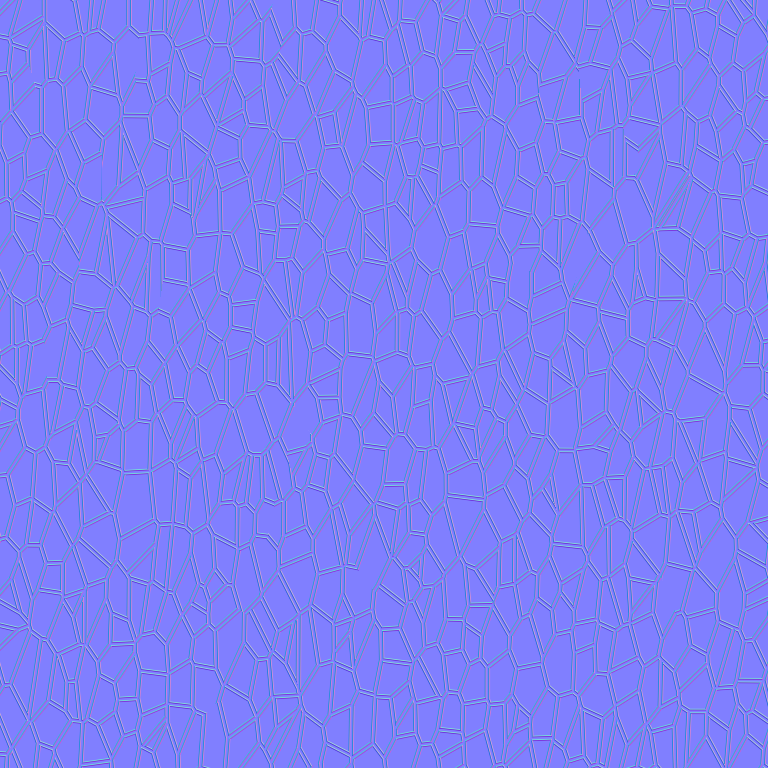
This texture map is drawn by a three.js fragment shader. Its source:

```glsl
// Normal map of tall, irregular cracked cells, each outlined by a fine raised line.

varying vec2 vUv;

const vec2 CELLS = vec2(36.0, 19.0);   // cells across and up
const float LEAN = 0.06;               // sideways shear of the cells
const float JITTER = 1.4;              // irregularity of the cell sites
const float INNER_OFFSET = 0.0019;     // slope facing the crack centre
const float OUTER_OFFSET = 0.0029;     // opposite slope, facing the cell
const float LINE_WIDTH = 0.00045;
const float LINE_SLOPE = 1.8;
const float CLOSED_CRACKS = 0.006;     // share of borders left without a groove
const vec3 FLAT_COLOR = vec3(0.502, 0.497, 1.0);
const vec3 SLOPE_TINT = vec3(-0.2, 0.2, 0.0);
const int FILTER_STEPS = 8;            // profile samples across one pixel

vec2 hash2(vec2 p) {
  vec2 q = vec2(dot(p, vec2(127.1, 311.7)), dot(p, vec2(269.5, 183.3)));
  return fract(sin(q) * 43758.545);
}

vec2 cellSite(vec2 id) {
  return id + 0.5 + JITTER * (hash2(id) - 0.5);
}

// Gradient of a cell-space linear function, expressed on the canvas.
vec2 canvasGradient(vec2 g) {
  vec2 s = g * CELLS;
  return vec2(s.x, s.y - LEAN * s.x);
}

// Returns the direction across the nearest border (xy) and its distance (z).
vec3 nearestBorder(vec2 uv) {
  vec2 p = vec2(uv.x - LEAN * uv.y, uv.y) * CELLS;
  vec2 base = floor(p);
  vec2 homeId = base;
  vec2 home = vec2(0.0);
  float best = 100.0;

  // Closest site
  for (int j = -2; j <= 2; j++) {
    for (int i = -2; i <= 2; i++) {
      vec2 id = base + vec2(float(i), float(j));
      vec2 r = cellSite(id) - p;
      float d = dot(r, r);
      if (d < best) {
        best = d;
        home = r;
        homeId = id;
      }
    }
  }

  // Closest bisector, measured in canvas units
  vec3 border = vec3(0.0, 1.0, 1.0);
  for (int j = -3; j <= 3; j++) {
    for (int i = -3; i <= 3; i++) {
      if (i == 0 && j == 0) continue;
      vec2 id = homeId + vec2(float(i), float(j));
      vec2 r = cellSite(id) - p;
      vec2 across = r - home;
      vec2 g = canvasGradient(across);
      float len = max(length(g), 0.0001);
      float d = dot(0.5 * (home + r), across) / len;
      bool closed = hash2(homeId + id + 71.3).x < CLOSED_CRACKS;
      if (d < border.z && !closed) border = vec3(g / len, d);
    }
  }
  return border;
}

float bump(float d, float center) {
  float t = (d - center) / LINE_WIDTH;
  return exp(-t * t);
}

// Slope across a border; odd, so it continues on the far side.
float lineSlope(float d) {
  float a = abs(d);
  return sign(d) * LINE_SLOPE * (bump(a, INNER_OFFSET) - bump(a, OUTER_OFFSET));
}

// Width of one pixel in canvas units
float pixelSize() {
#if __VERSION__ >= 300
  return max(fwidth(vUv.x), fwidth(vUv.y));
#else
  return 0.00195;
#endif
}

void main() {
  float footprint = pixelSize();
  vec3 border = nearestBorder(vUv);

  // Average the normal over the pixel to keep the thin lines smooth
  vec3 normal = vec3(0.0);
  for (int k = 0; k < FILTER_STEPS; k++) {
    float t = (float(k) + 0.5) / float(FILTER_STEPS) - 0.5;
    float slope = lineSlope(border.z + t * footprint);
    normal += normalize(vec3(border.xy * slope, 1.0));
  }
  normal /= float(FILTER_STEPS);

  float steepness = 0.5 * (1.0 - normal.z);
  vec3 color = FLAT_COLOR + 0.5 * (normal - vec3(0.0, 0.0, 1.0));
  color += SLOPE_TINT * steepness;
  gl_FragColor = vec4(color, 1.0);
}
```
